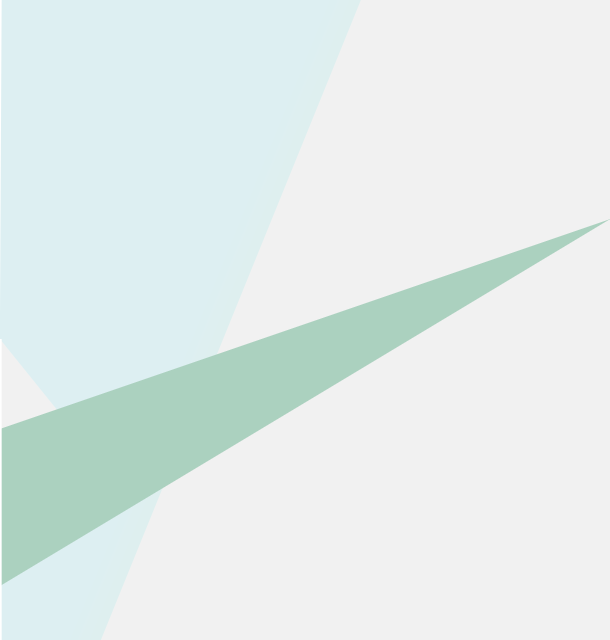
Give the GLSL for this background, as a WebGL 1 fragment shader.

```glsl
precision highp float;
// Flat geometric background: a pale blue slanted panel on light grey,
// crossed by a long green spike that narrows towards the right edge.
// Every shape is an intersection of smoothed half-planes.

uniform vec2 u_resolution;

// Signed distance to the line a-b, positive on the left of its direction.
float leftOf(vec2 p, vec2 a, vec2 b) {
  vec2 d = normalize(b - a);
  return dot(p - a, vec2(-d.y, d.x));
}

// Coverage of a signed distance, smoothed over one pixel.
float cover(float dist) {
  return clamp(dist * u_resolution.y + 0.5, 0.0, 1.0);
}

void main() {
  // Height is one unit, width is 0.953.
  vec2 p = gl_FragCoord.xy / u_resolution * vec2(0.953, 1.0);
  vec3 color = vec3(0.946);

  // Slanted panel, slightly greener along its right edge.
  float panel = leftOf(p, vec2(0.1576, 0.0), vec2(0.5638, 1.0));
  vec3 blue = mix(vec3(0.871, 0.938, 0.937), vec3(0.867, 0.938, 0.949),
                  smoothstep(0.0, 0.06, panel));

  // Grey notch cut from the panel; its lower end lies under the spike.
  float notch = min(leftOf(p, vec2(0.0872, 0.362), vec2(0.0, 0.4701)), p.y - 0.25);
  color = mix(color, blue, cover(min(panel, -notch)));

  // Green spike between two converging edges.
  vec2 tip = vec2(0.953, 0.6576);
  float spike = min(leftOf(p, tip, vec2(0.0026, 0.3307)),
                    leftOf(p, vec2(0.0026, 0.0859), tip));
  color = mix(color, vec3(0.671, 0.818, 0.749), cover(spike));

  // Thin white margin on the left, tapering away above the notch.
  float margin = p.y < 0.47 ? 0.0026 : 0.0053 * (p.y - 0.51);
  color = mix(color, vec3(1.0), cover(margin - p.x));

  gl_FragColor = vec4(color, 1.0);
}
```
